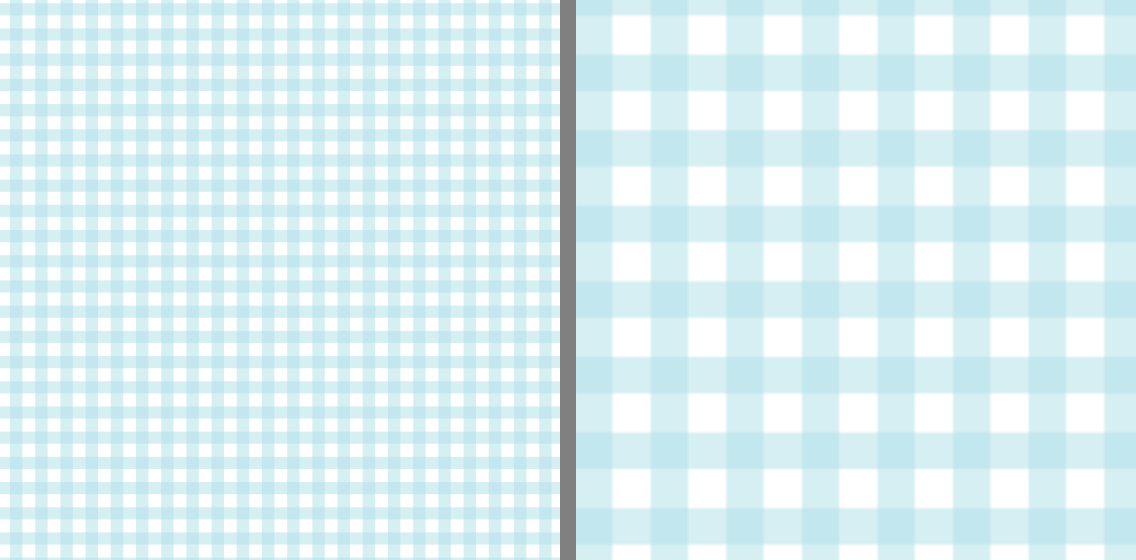
Left, the full canvas; right, a detail of the centre.
A three.js fragment shader for this pattern:

```glsl
// Pale aqua gingham on white: evenly spaced vertical and horizontal bands.
// Each band is the coverage of a repeated distance function; one band gives
// the light tone, and the crossing of two bands gives the deeper tone.

varying vec2 vUv;

const vec3 CLOTH = vec3(1.0);
const vec3 LIGHT_AQUA = vec3(0.839, 0.938, 0.951);
const vec3 DEEP_AQUA = vec3(0.759, 0.907, 0.933);

const float PERIOD = 0.045;                      // 22.2 repeats each way
const vec2 BAND_CENTER = vec2(0.0289, 0.03835);  // first column and row
const vec2 BAND_WIDTH = vec2(0.0222, 0.0217);    // column and row thickness
const float EDGE_RAMP = 1.0 / 512.0;

// Coverage of a repeating band along one axis, 1 inside and 0 outside.
// The linear ramp keeps the visible width even from repeat to repeat.
float bandMask(float position, float center, float width, float period) {
  float offset = mod(position - center + 0.5 * period, period) - 0.5 * period;
  float edgeDistance = abs(offset) - 0.5 * width;
  return clamp(0.5 - edgeDistance / EDGE_RAMP, 0.0, 1.0);
}

// Blends cloth, single band and crossing by the coverage of both directions.
vec3 ginghamColor(float columns, float rows) {
  vec3 betweenRows = mix(CLOTH, LIGHT_AQUA, columns);
  vec3 alongRows = mix(LIGHT_AQUA, DEEP_AQUA, columns);
  return mix(betweenRows, alongRows, rows);
}

void main() {
  float columns = bandMask(vUv.x, BAND_CENTER.x, BAND_WIDTH.x, PERIOD);
  float rows = bandMask(vUv.y, BAND_CENTER.y, BAND_WIDTH.y, PERIOD);

  gl_FragColor = vec4(ginghamColor(columns, rows), 1.0);
}
```
